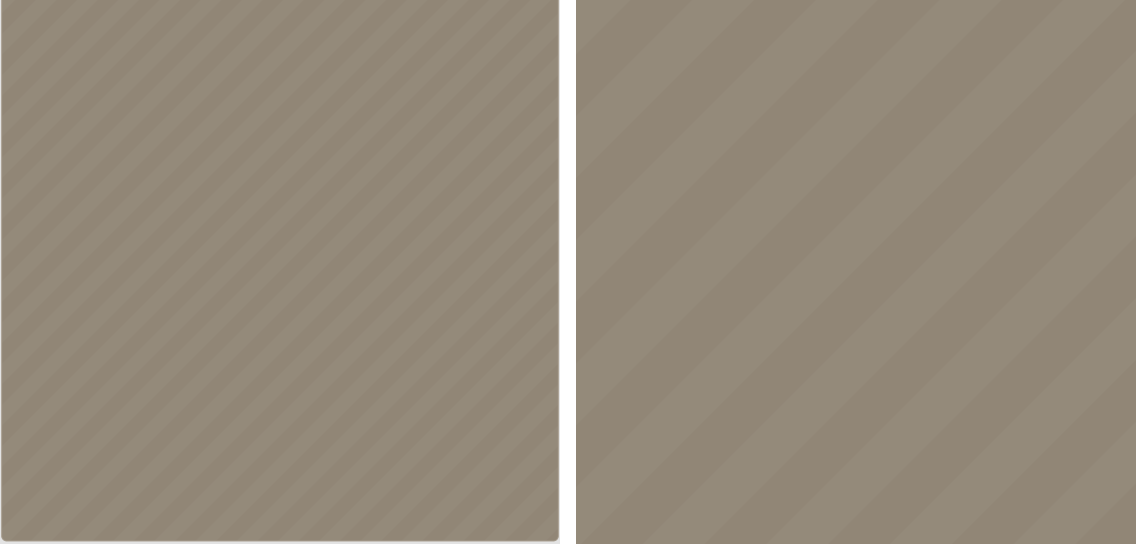
Left, the full canvas; right, a detail of the centre.
This pattern is drawn by a Shadertoy shader. Its source:

```glsl
#define STRIPE_PERIOD 0.0736
#define STRIPE_OFFSET 0.0087
#define SIDE_MARGIN 0.0021
#define BOTTOM_MARGIN 0.0045
#define CORNER_RADIUS 0.010
#define RIM_WIDTH 0.0018
#define DARK_TAUPE vec3(0.567, 0.525, 0.463)
#define LIGHT_TAUPE vec3(0.582, 0.541, 0.479)
#define RIM_COLOR vec3(0.65, 0.61, 0.55)
#define BACKDROP vec3(0.89)

float roundedBox(vec2 p, vec2 halfSize, float radius) {
    vec2 q = abs(p) - halfSize + radius;
    return length(max(q, 0.0)) + min(max(q.x, q.y), 0.0) - radius;
}

// Coverage of the light half of each diagonal period
float diagonalStripes(vec2 p, float height, float pixel) {
    float along = p.x + height - p.y - STRIPE_OFFSET;
    float fromCenter = abs(fract(along / STRIPE_PERIOD + 0.5) - 0.5);
    float blur = 1.5 * pixel / STRIPE_PERIOD;
    return 1.0 - smoothstep(0.25 - blur, 0.25 + blur, fromCenter);
}

void mainImage(out vec4 fragColor, in vec2 fragCoord) {
    // Canvas width is one unit
    float pixel = 1.0 / iResolution.x;
    vec2 p = fragCoord * pixel;
    float height = iResolution.y * pixel;

    // Panel runs past the top edge, so only its lower corners show
    vec2 low = vec2(SIDE_MARGIN, BOTTOM_MARGIN);
    vec2 high = vec2(1.0 - SIDE_MARGIN, height + 2.0 * CORNER_RADIUS);
    float panel = roundedBox(p - 0.5 * (low + high), 0.5 * (high - low), CORNER_RADIUS);

    vec3 color = mix(DARK_TAUPE, LIGHT_TAUPE, diagonalStripes(p, height, pixel));

    // Pale rim, then the backdrop outside it
    float soft = 0.6 * pixel;
    color = mix(color, RIM_COLOR, smoothstep(-soft, soft, panel + RIM_WIDTH));
    color = mix(color, BACKDROP, smoothstep(-soft, soft, panel));
    fragColor = vec4(color, 1.0);
}
```
